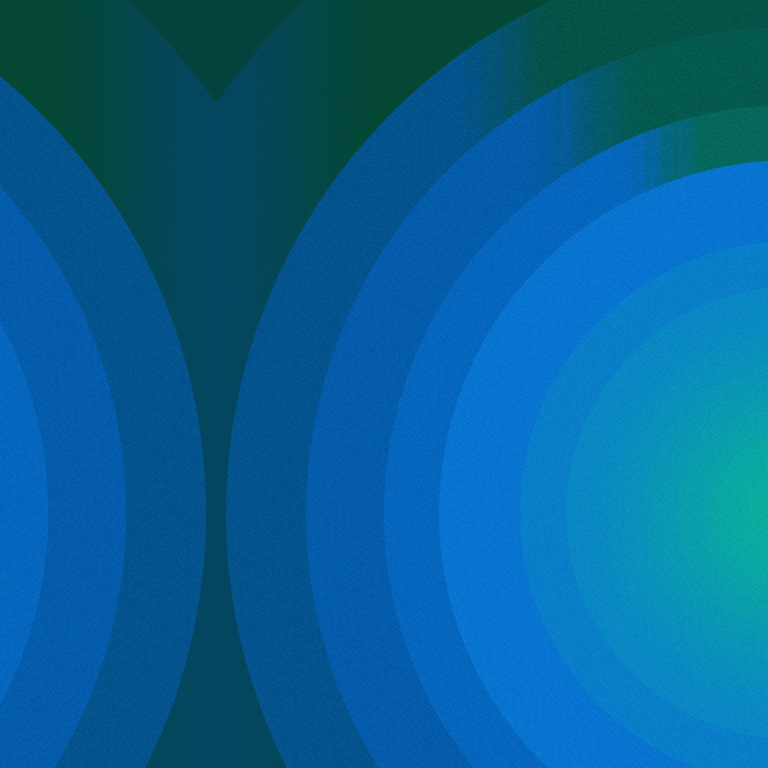
This background is drawn by a Shadertoy shader. Its source:

```glsl
// Mirrored concentric blue discs with a teal core, green upper bands and a fine woven grain.

const float FOLD_X = 0.2813;                 // mirror axis
const vec2 CENTRE = vec2(1.0313, 0.3320);    // centre of the discs

const vec3 DARK_TEAL  = vec3(0.015, 0.265, 0.240);
const vec3 NIGHT_BLUE = vec3(0.015, 0.275, 0.375);
const vec3 DEEP_GREEN = vec3(0.018, 0.280, 0.205);
const vec3 NAVY       = vec3(0.015, 0.325, 0.555);
const vec3 ROYAL      = vec3(0.015, 0.360, 0.670);
const vec3 COBALT     = vec3(0.022, 0.400, 0.740);
const vec3 AZURE      = vec3(0.030, 0.455, 0.815);
const vec3 SKY        = vec3(0.035, 0.495, 0.785);
const vec3 CYAN       = vec3(0.035, 0.530, 0.765);
const vec3 CORE       = vec3(0.040, 0.655, 0.640);

float hash(vec2 p) {
    return fract(sin(dot(p, vec2(127.1, 311.7))) * 43758.5453);
}

// Antialiased coverage of a disc
float disc(float dist, float radius, float pixel) {
    return smoothstep(pixel, -pixel, dist - radius);
}

// Fades a band to green from left to right, with uneven vertical streaks
vec3 greenBand(vec3 blue, vec3 green, float x, float start, float end) {
    float streak = hash(vec2(floor(x * 130.0), 3.0)) - 0.5;
    float amount = smoothstep(start, end, x + streak * 0.022);
    return mix(blue, green, amount);
}

// Background strip: blue at the fold, green away from it and upwards
vec3 outerStrip(vec2 p) {
    float away = smoothstep(0.0, 0.23, p.x - FOLD_X);
    float height = mix(0.55, 1.0, smoothstep(0.2, 0.85, p.y));
    return mix(NIGHT_BLUE, DEEP_GREEN, away * height);
}

// Teal core: a soft gradient with faint steps
vec3 coreColor(float dist, float pixel) {
    float glow = 1.0 - smoothstep(0.0, 0.30, dist);
    vec3 color = mix(CYAN, CORE, glow);
    for (int i = 0; i < 4; i++) {
        float radius = 0.236 - 0.043 * float(i);
        color += vec3(0.0, 0.006, -0.006) * disc(dist, radius, pixel);
    }
    return color;
}

// Slanted weave mixed with random speckle, about -1 to 1
float grain(vec2 p) {
    vec2 q = mat2(0.966, 0.259, -0.259, 0.966) * p;
    float weave = sin(q.x * 1080.0) * sin(q.y * 1080.0);
    float speckle = hash(floor(p * 384.0)) * 2.0 - 1.0;
    return 0.6 * weave + 0.4 * speckle;
}

void mainImage(out vec4 fragColor, in vec2 fragCoord) {
    vec2 uv = fragCoord / iResolution.y;
    float pixel = 0.8 / iResolution.y;

    // Mirror the left side onto the right
    vec2 p = vec2(FOLD_X + abs(uv.x - FOLD_X), uv.y);
    float dist = length(p - CENTRE);

    // Bands that turn green at the upper right
    vec3 navyBand = greenBand(NAVY, vec3(0.018, 0.325, 0.280), p.x, 0.58, 0.735);
    vec3 royalBand = greenBand(ROYAL, vec3(0.018, 0.350, 0.310), p.x, 0.68, 0.845);
    vec3 cobaltBand = greenBand(COBALT, vec3(0.020, 0.405, 0.355), p.x, 0.80, 0.930);

    // Paint the discs from the largest to the smallest
    vec3 color = DARK_TEAL;
    color = mix(color, outerStrip(p), disc(dist, 0.9206, pixel));
    color = mix(color, navyBand, disc(dist, 0.7370, pixel));
    color = mix(color, royalBand, disc(dist, 0.6328, pixel));
    color = mix(color, cobaltBand, disc(dist, 0.5313, pixel));
    color = mix(color, AZURE, disc(dist, 0.4596, pixel));
    color = mix(color, SKY, disc(dist, 0.3542, pixel));
    color = mix(color, coreColor(dist, pixel), disc(dist, 0.2943, pixel));

    // Grain is stronger on the bright discs
    float strength = mix(0.012, 0.040, disc(dist, 0.7370, pixel));
    color += grain(uv) * strength * vec3(0.3, 0.8, 1.0);

    fragColor = vec4(clamp(color, 0.0, 1.0), 1.0);
}
```
